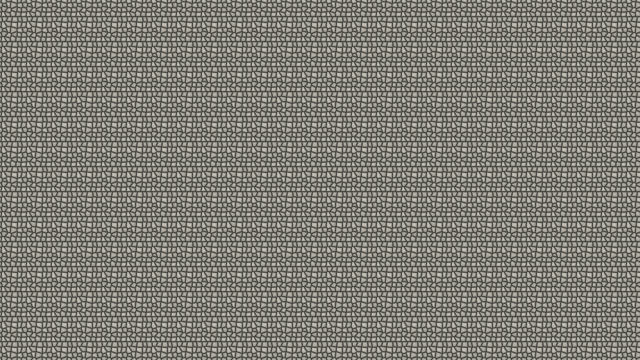
Write a Shadertoy shader that draws this texture.

```glsl
const vec2 TILES = vec2(25.6, 14.4);        // repeats across and down
const vec2 TILE_ORIGIN = vec2(0.267, 0.733); // first tile corner, in tiles
const vec2 STONES = vec2(5.0, 5.0);         // stones per tile
const float JITTER = 0.76;                  // scatter of stone centres
const float JOINT_WIDTH = 0.065;            // half width, in stone cells
const float BEVEL_WIDTH = 0.24;
const float TONE_VARIATION = 0.14;
const float GRAIN = 0.05;
const float SIDE_LIGHT = 0.13;
const int SAMPLES = 3;                      // smoothing samples per axis
const vec3 JOINT_COLOR = vec3(0.225, 0.23, 0.215);
const vec3 EDGE_COLOR = vec3(0.43, 0.42, 0.395);
const vec3 STONE_COLOR = vec3(0.72, 0.705, 0.665);

float hash(vec2 p) {
    return fract(sin(dot(p, vec2(127.1, 311.7))) * 43758.5);
}

vec2 hash2(vec2 p) {
    return vec2(hash(p), hash(p + 37.3));
}

vec3 cobbles(vec2 tilePos) {
    vec2 p = fract(tilePos) * STONES;
    vec2 cell = floor(p);
    vec2 nearest = vec2(9.0), second = vec2(9.0), stoneId = vec2(0.0);

    // Find the two closest stone centres; columns wrap, rows stop at the seam
    for (int y = -1; y <= 1; y++) {
        for (int x = -1; x <= 1; x++) {
            vec2 site = cell + vec2(x, y);
            if (site.y < 0.0 || site.y >= STONES.y) continue;
            vec2 id = vec2(mod(site.x, STONES.x), site.y);
            vec2 toSite = site + 0.5 + JITTER * (hash2(id) - 0.5) - p;
            if (dot(toSite, toSite) < dot(nearest, nearest)) {
                second = nearest;
                nearest = toSite;
                stoneId = id;
            } else if (dot(toSite, toSite) < dot(second, second)) {
                second = toSite;
            }
        }
    }

    // Distance to the joint, including the straight seam between tile rows
    float border = dot(0.5 * (nearest + second), normalize(second - nearest));
    border = min(border, min(p.y, STONES.y - p.y));

    // Rounded stone lit from the upper left
    float bevel = smoothstep(JOINT_WIDTH, JOINT_WIDTH + BEVEL_WIDTH, border);
    float light = 1.0 + SIDE_LIGHT * dot(nearest, vec2(0.5, -0.85));
    float tone = 1.0 + TONE_VARIATION * (hash(stoneId + 11.7) - 0.5);
    float grain = 1.0 + GRAIN * (hash(floor(p * 8.0)) - 0.5);
    vec3 stone = mix(EDGE_COLOR, STONE_COLOR, bevel) * light * tone * grain;
    float face = smoothstep(0.6 * JOINT_WIDTH, 1.6 * JOINT_WIDTH, border);
    return mix(JOINT_COLOR, stone, face);
}

void mainImage(out vec4 fragColor, in vec2 fragCoord) {
    // Average a small grid of samples across the pixel
    vec3 color = vec3(0.0);
    for (int j = 0; j < SAMPLES; j++) {
        for (int i = 0; i < SAMPLES; i++) {
            vec2 offset = (vec2(i, j) + 0.5) / float(SAMPLES) - 0.5;
            vec2 uv = (fragCoord + offset) / iResolution.xy;
            color += cobbles(uv * TILES - TILE_ORIGIN);
        }
    }
    fragColor = vec4(color / float(SAMPLES * SAMPLES), 1.0);
}
```
